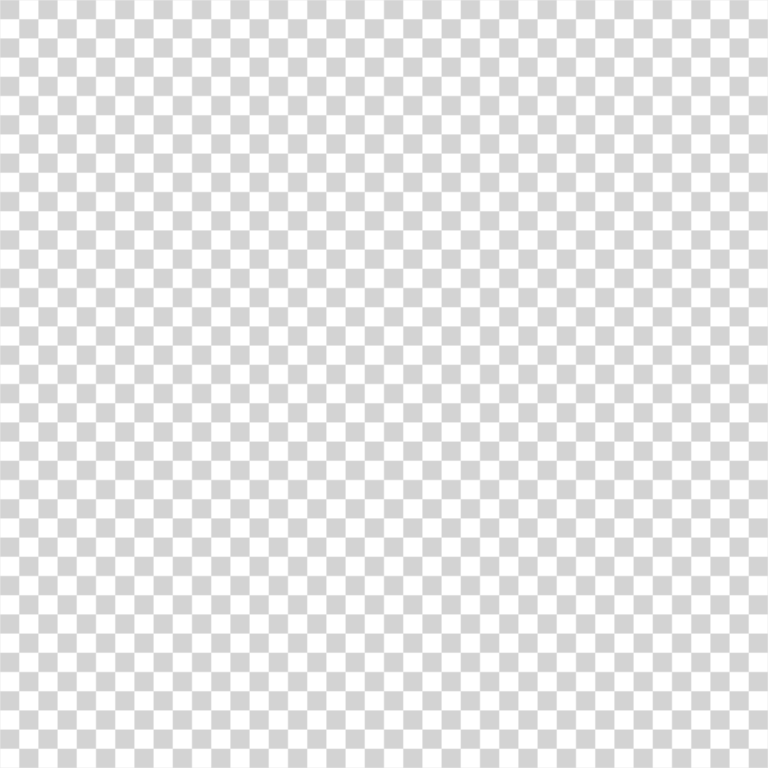
Reproduce this pattern procedurally as a WebGL 2 fragment shader.

```glsl
#version 300 es
precision highp float;

uniform vec2 u_resolution;
out vec4 fragColor;

const float REPEATS = 20.0;        // pairs of squares along each side
const float EDGE_SOFTNESS = 0.04;  // half width of a blurred edge, in squares
const vec3 WHITE = vec3(1.0);
const vec3 GRAY = vec3(0.828);

// Square wave of period 2 with softened steps: +1 on even cells, -1 on odd ones
vec2 softSquareWave(vec2 p, vec2 halfWidth) {
    vec2 edgeDistance = 0.5 - abs(mod(p + 0.5, 2.0) - 1.0);
    return clamp(edgeDistance / halfWidth, -1.0, 1.0);
}

// Checkerboard coverage: 1 where the cell indices have an even sum, else 0
float checker(vec2 p, vec2 halfWidth) {
    vec2 wave = softSquareWave(p, halfWidth);
    return 0.5 + 0.5 * wave.x * wave.y;
}

void main() {
    vec2 uv = gl_FragCoord.xy / u_resolution;
    vec2 cellsAcross = vec2(2.0 * REPEATS);

    // Never let an edge get thinner than one pixel
    vec2 halfPixel = 0.5 * cellsAcross / u_resolution;
    vec2 halfWidth = max(halfPixel, vec2(EDGE_SOFTNESS));

    float light = checker(uv * cellsAcross, halfWidth);
    fragColor = vec4(mix(GRAY, WHITE, light), 1.0);
}
```
